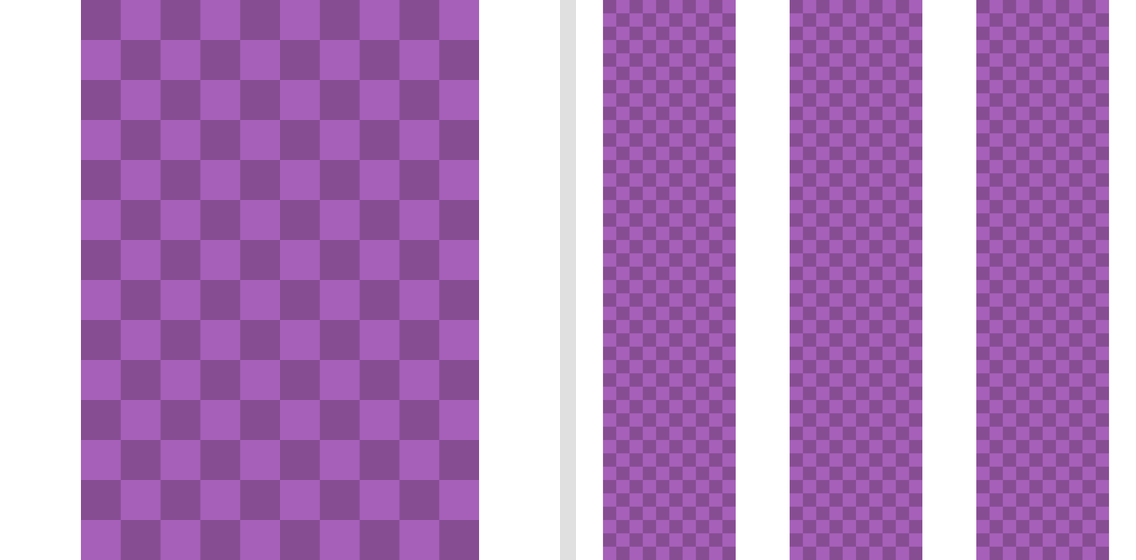
Left: one tile. Right: repeated 3 by 3.
Give the GLSL for this pattern, as a WebGL 1 fragment shader.

```glsl
precision highp float;
// Two-tone purple checkerboard panel between plain white side margins.

uniform vec2 u_resolution;

#define COLUMNS 10.0
#define ROWS 14.0
#define PANEL_WIDTH 0.711
#define DARK_PURPLE vec3(0.529, 0.302, 0.578)
#define LIGHT_PURPLE vec3(0.651, 0.377, 0.727)
#define MARGIN_WHITE vec3(1.0)

// Square wave per axis: +1 in even cells, -1 in odd cells, one pixel soft.
vec2 squareWave(vec2 cell, vec2 pixel) {
  vec2 edgeDistance = 0.5 - abs(mod(cell + 0.5, 2.0) - 1.0);
  return clamp(2.0 * edgeDistance / pixel, -1.0, 1.0);
}

void main() {
  vec2 uv = gl_FragCoord.xy / u_resolution;
  vec2 pixel = 1.0 / u_resolution;

  // Checker cells, counted from the lower left corner of the panel
  vec2 cellsPerUnit = vec2(COLUMNS / PANEL_WIDTH, ROWS);
  vec2 panelOrigin = vec2(0.5 - 0.5 * PANEL_WIDTH, 0.0);
  vec2 wave = squareWave((uv - panelOrigin) * cellsPerUnit, pixel * cellsPerUnit);
  vec3 checker = mix(DARK_PURPLE, LIGHT_PURPLE, 0.5 + 0.5 * wave.x * wave.y);

  // Panel coverage against the side margins
  float sideDistance = 0.5 * PANEL_WIDTH - abs(uv.x - 0.5);
  float panel = clamp(sideDistance / pixel.x + 0.5, 0.0, 1.0);

  gl_FragColor = vec4(mix(MARGIN_WHITE, checker, panel), 1.0);
}
```
